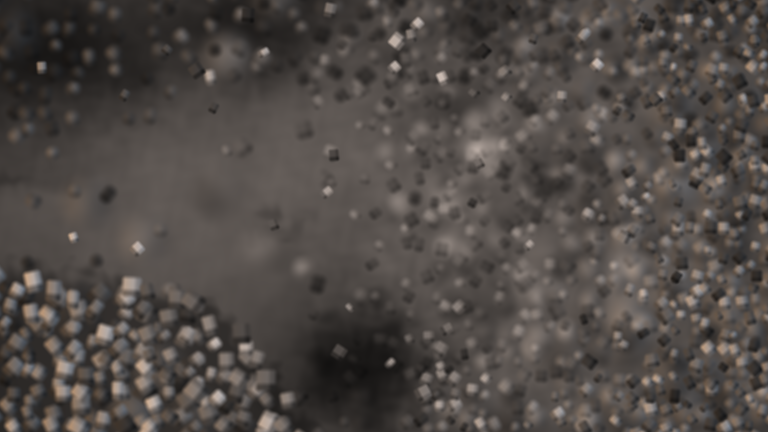
This background is drawn by a WebGL 2 fragment shader. Its source:

```glsl
#version 300 es
precision highp float;
// Drifting cubes in a grey dust cloud, with piles in soft and sharp focus.
uniform vec2 u_resolution;
out vec4 outColor;

const vec3 DUST_TINT = vec3(1.06, 0.985, 0.94);
const float DUST_TONE = 0.305;
const float GAP_TONE = 0.17;
const float MOTTLE = 0.045;
const float RAGGED = 0.045;
const float FRINGE = 0.17;
const int LAYERS = 8;
// Per layer: cells per canvas height, cube half size in cells, blur in cells.
const vec3 SHAPE[LAYERS] = vec3[](
    vec3(8.5, 0.46, 0.36), vec3(15.0, 0.46, 0.28), vec3(21.0, 0.42, 0.24),
    vec3(27.0, 0.46, 0.22), vec3(29.0, 0.48, 0.17), vec3(20.0, 0.50, 0.16),
    vec3(19.0, 0.47, 0.14), vec3(15.0, 0.26, 0.07));
// Per layer: darkest tone, brightest tone, opacity.
const vec3 LIGHT[LAYERS] = vec3[](
    vec3(0.17, 0.54, 0.60), vec3(0.15, 0.62, 0.62), vec3(0.08, 0.48, 0.70),
    vec3(0.15, 0.60, 0.62), vec3(0.13, 0.66, 0.85), vec3(0.17, 0.58, 0.90),
    vec3(0.28, 0.70, 0.95), vec3(0.14, 0.74, 0.90));

vec3 hash3(vec2 p) {
    vec3 q = fract(vec3(p.xyx) * vec3(0.1031, 0.1030, 0.0973));
    q += dot(q, q.yxz + 33.33);
    return fract((q.xxy + q.yzz) * q.zyx);
}

mat2 turn(float a) {
    return mat2(cos(a), sin(a), -sin(a), cos(a));
}

float glow(vec2 p, vec2 center, vec2 radius) {
    vec2 d = (p - center) / radius;
    return exp(-dot(d, d));
}

// Layered sines stand in for uneven dust.
vec2 dustNoise(vec2 p) {
    vec2 sum = vec2(0.0);
    float amp = 0.45;
    p *= 11.0;
    for (int i = 0; i < 6; i++) {
        sum += amp * sin(p + 1.2 * sin(p.yx * 0.7 + float(i))) * cos(p.yx * 0.8);
        p = turn(1.1) * p * 1.6 + 3.1;
        amp *= 0.85;
    }
    return sum;
}

float pileMask(vec2 p) {
    float slope = max(p.x - 0.25, 0.0);
    return smoothstep(0.04, -0.03, p.y - 0.345 + 1.4 * slope * slope);
}

float darkCorner(vec2 p) {
    return min(1.0, glow(p, vec2(0.12, 0.88), vec2(0.29, 0.20))
        + 0.85 * glow(p, vec2(0.60, 0.96), vec2(0.22, 0.13)));
}

// Chance that a cube of the given layer exists at a place.
float presence(int layer, vec2 p) {
    float right = smoothstep(0.90, 1.08, p.x) * smoothstep(0.95, 0.65, p.y);
    if (layer == 0) return 0.15 + 0.75 * right;
    if (layer == 1) return 0.85 * right + 0.40 * smoothstep(0.65, 0.95, p.x) * (1.0 - right);
    if (layer == 2) return 0.06 + max(0.9 * darkCorner(p), 0.75 * smoothstep(0.70, 0.90, p.y));
    if (layer == 3) return 0.70 * right + 0.50 * smoothstep(0.65, 1.0, p.x) * (1.0 - right);
    if (layer == 4) return 0.85 * smoothstep(1.30, 1.70, p.x + 0.7 * max(0.25 - p.y, 0.0))
        + 0.75 * glow(p, vec2(1.03, 0.06), vec2(0.10, 0.15));
    if (layer < 7) return pileMask(p);
    return 0.05 + 0.28 * glow(p, vec2(1.05, 0.85), vec2(0.55, 0.11));
}

// Draws one layer of turned cubes over the colour beneath it.
vec3 addCubes(vec3 color, vec2 p, int layer) {
    vec3 shape = SHAPE[layer], light = LIGHT[layer];
    vec2 cell = floor(p * shape.x);
    float blur = max(shape.z, shape.x / u_resolution.y);
    float fringe = FRINGE * smoothstep(0.25, 0.95, length(p - vec2(0.89, 0.5)));
    for (int k = 0; k < 9; k++) {
        vec2 id = cell + vec2(k % 3 - 1, k / 3 - 1);
        vec3 r = hash3(id + float(layer) * 71.0 + 40.0);
        vec3 s = hash3(id.yx + float(layer) * 37.0 + 90.0);
        vec2 center = id + 0.15 + 0.7 * r.xy;
        if (r.z > presence(layer, center / shape.x)) continue;
        vec2 offset = p * shape.x - center;
        vec2 q = turn((s.x - 0.5) * 2.2) * offset;
        vec2 size = shape.y * mix(0.6, 1.0, s.y) * vec2(mix(0.6, 1.0, r.x), 1.0);
        vec2 d = abs(q) - max(size - blur, 0.02);
        float cover = smoothstep(2.0 * blur, 0.0, length(max(d, 0.0)));
        // Lower and right faces fall into shade.
        float shade = 0.45 * smoothstep(blur, -blur, q.y + 0.35 * size.y)
            + 0.25 * smoothstep(-blur, blur, q.x - 0.4 * size.x);
        float tone = mix(light.x, light.y, s.z) * (1.08 - shade);
        float edge = clamp(offset.x / size.x, -1.0, 1.0);
        vec3 tint = DUST_TINT + fringe * edge * vec3(-1.0, 0.0, 1.0);
        color = mix(color, tone * tint, cover * light.z);
    }
    return color;
}

void main() {
    vec2 p = gl_FragCoord.xy / u_resolution.y;
    p.x += 0.5 * (16.0 / 9.0 - u_resolution.x / u_resolution.y);

    // Dust cloud with ragged dark hollows.
    vec2 noise = dustNoise(p);
    vec2 w = p + RAGGED * noise;
    float rough = mix(0.45, 1.0, smoothstep(0.5, 1.1, p.x));
    float tone = DUST_TONE + MOTTLE * rough * noise.x;
    tone += 0.06 * glow(p, vec2(0.55, 0.58), vec2(0.50, 0.22));
    tone -= 0.08 * glow(w, vec2(0.0, 0.585), vec2(0.14, 0.04));
    tone -= 0.08 * glow(w, vec2(0.63, 0.455), vec2(0.06, 0.03));
    tone = mix(tone, GAP_TONE, 0.9 * pileMask(w));
    tone *= 1.0 - 0.68 * darkCorner(w);
    vec3 color = tone * DUST_TINT;

    for (int i = 0; i < LAYERS; i++) {
        color = addCubes(color, p, i);
        // Hollows and out of focus lights sit behind the sharp layers.
        if (i == 3) {
            float hollow = 0.75 * glow(w, vec2(0.82, 0.14), vec2(0.18, 0.17))
                + 0.5 * glow(w, vec2(1.285, 0.56), vec2(0.05, 0.045))
                + 0.4 * glow(w, vec2(1.11, 0.97), vec2(0.10, 0.06));
            float bokeh = glow(p, vec2(1.107, 0.66), vec2(0.045, 0.04))
                + 0.7 * glow(p, vec2(1.15, 0.745), vec2(0.03, 0.045))
                + 0.9 * glow(p, vec2(1.04, 0.437), vec2(0.032))
                + 0.8 * glow(p, vec2(1.44, 0.386), vec2(0.04))
                + 0.9 * glow(p, vec2(1.75, 0.10), vec2(0.04))
                + 0.25 * glow(p, vec2(1.25, 0.35), vec2(0.30, 0.30));
            color = color * (1.0 - hollow) + 0.18 * bokeh * DUST_TINT;
        }
    }

    // Soft lens falloff toward the corners.
    float falloff = smoothstep(0.65, 1.15, length(p - vec2(0.89, 0.5)));
    outColor = vec4(color * (1.0 - 0.20 * falloff), 1.0);
}
```
